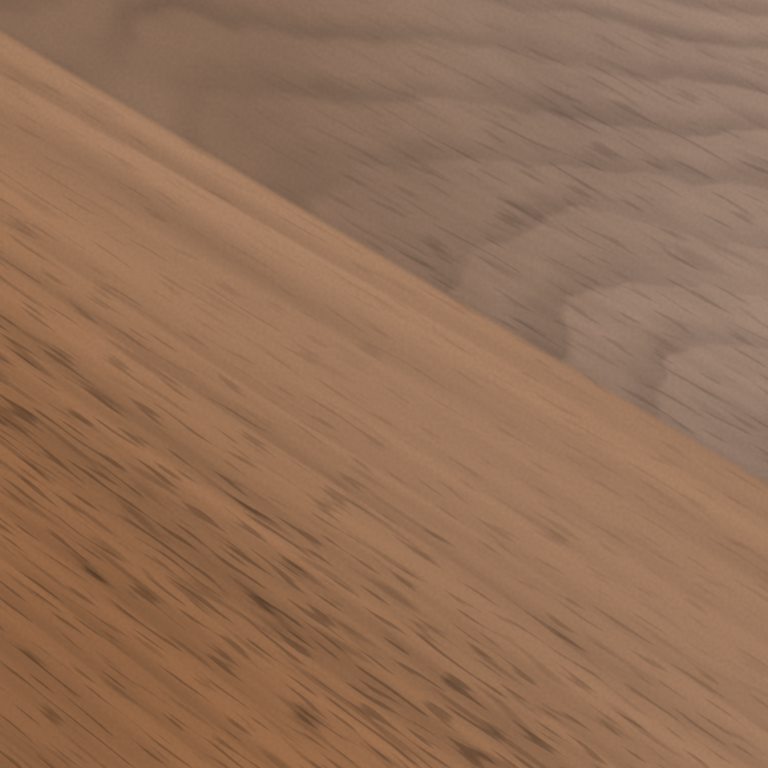
Write a Shadertoy shader that draws this texture.

```glsl
// Two walnut boards seen at a slant: straight grain below, cathedral grain above.
#define VANISH vec2(-4.0, 3.32)      // point from which the grain fans out
#define JOINT_SLOPE 0.59             // slope of the seam between the boards
#define TAN vec3(0.615, 0.468, 0.363)
#define AMBER vec3(0.602, 0.418, 0.282)
#define UMBER vec3(0.515, 0.405, 0.328)
#define SHEEN vec3(0.580, 0.480, 0.420)
#define PORE_FREQ vec2(15.0, 165.0)  // along and across the grain
#define PORE_DEPTH 0.17
#define STREAK_DEPTH 0.13
#define RING_DEPTH 0.13
#define RING_STEP 0.17

vec2 gradientAt(vec2 cell) {
    uvec2 q = uvec2(ivec2(cell)) * uvec2(1597334673u, 3812015801u);
    uint h = (q.x ^ q.y) * 1597334673u;
    h = (h ^ (h >> 15)) * 2246822519u;
    float a = float(h >> 8) * (6.28319 / 16777216.0);
    return vec2(cos(a), sin(a));
}

// Gradient noise, roughly -0.7 to 0.7
float noise(vec2 p) {
    vec2 i = floor(p), f = p - i;
    vec2 w = f * f * f * (f * (f * 6.0 - 15.0) + 10.0);
    vec2 e = vec2(1.0, 0.0);
    float a = dot(gradientAt(i), f);
    float b = dot(gradientAt(i + e.xy), f - e.xy);
    float c = dot(gradientAt(i + e.yx), f - e.yx);
    float d = dot(gradientAt(i + e.xx), f - e.xx);
    return mix(mix(a, b, w.x), mix(c, d, w.x), w.y);
}

float fbm(vec2 p) {
    float sum = 0.0, amp = 1.0;
    for (int i = 0; i < 4; i++) {
        sum += amp * noise(p);
        p = p * 2.03 + 17.3;
        amp *= 0.55;
    }
    return sum;
}

// Growth line: slow darkening that ends in a crisp edge
float growthLine(float phase, float edge) {
    float t = fract(phase);
    return smoothstep(0.3, 1.0 - edge, t) * (1.0 - smoothstep(1.0 - edge, 1.0, t));
}

// Short dark dashes lying along the grain
float pores(vec2 g, float threshold) {
    float fine = noise(g * PORE_FREQ + 31.0);
    float coarse = noise(g * PORE_FREQ * vec2(0.6, 0.55) + 83.0);
    return smoothstep(threshold, threshold + 0.35, fine)
         + 0.7 * smoothstep(threshold + 0.04, threshold + 0.4, coarse);
}

// Brightness of the straight-grained board
float straightGrain(vec2 g) {
    float v = g.y + 0.010 * noise(vec2(g.x * 2.0, g.y * 6.0));
    float band = exp(-pow((v - 0.43) / 0.14, 2.0));
    float streaks = 0.45 * noise(vec2(g.x * 0.7, v * 11.0))
                  + 0.50 * noise(vec2(g.x * 1.2 + 5.0, v * 32.0))
                  + 0.42 * noise(vec2(g.x * 2.5 + 9.0, v * 75.0));
    float lines = growthLine(v * 15.0 + 1.1 * noise(vec2(g.x * 0.4, v * 8.0)), 0.12);
    lines *= 0.55 + 0.7 * noise(vec2(g.x * 1.5, v * 9.0 + 40.0));
    float density = 0.35 + 0.75 * smoothstep(0.1, 0.4, v);
    float tone = 1.03 + STREAK_DEPTH * streaks * (0.7 + 0.6 * band);
    tone -= 0.11 * lines + 0.055 * band;
    return tone - PORE_DEPTH * density * pores(g, 0.17 - 0.10 * band);
}

// Brightness of the cathedral-grained board
float cathedralGrain(vec2 g, float focus) {
    float d = max(-0.05 - g.y, 0.0);
    float arch = g.x - 18.0 * d * d / (1.0 + 4.0 * d);
    float wobble = 0.55 * fbm(vec2(g.x * 3.0, g.y * 7.0) + 4.0);
    float rings = growthLine(arch / RING_STEP + wobble, mix(0.3, 0.1, focus));
    rings *= 0.6 + 0.9 * noise(vec2(g.x * 3.0, g.y * 9.0) + 60.0);
    float clouds = fbm(vec2(g.x * 2.5, g.y * 6.0) + 21.0);
    float fibres = noise(vec2(g.x * 6.0, g.y * 90.0));
    float tone = 1.03 - RING_DEPTH * rings + 0.07 * clouds + 0.05 * fibres * focus;
    return tone - 0.6 * PORE_DEPTH * focus * pores(g, 0.14);
}

void mainImage(out vec4 fragColor, in vec2 fragCoord) {
    vec2 p = fragCoord / iResolution.xy;

    // Grain space: x runs along the boards, y across them, zero at the seam
    vec2 ray = p - VANISH;
    vec2 g = vec2(length(ray) - 4.64, (-ray.y / ray.x - JOINT_SLOPE) * 3.5);

    // Base colours, warmer toward the lower left and paler toward the far light
    vec3 lower = mix(TAN, AMBER, smoothstep(0.05, 0.7, g.y + 0.25 * (0.5 - p.x)));
    vec3 upper = mix(UMBER, SHEEN, smoothstep(0.35, 1.1, p.x + 0.35 * (p.y - 0.5)));
    float focus = smoothstep(0.15, 0.7, p.x) * smoothstep(1.15, 0.75, p.y);

    // Boards and the soft seam between them
    float isLower = smoothstep(-0.004, 0.004, g.y);
    vec3 color = mix(upper * cathedralGrain(g, focus), lower * straightGrain(g), isLower);
    color *= 1.0 - 0.04 * exp(-pow(g.y / 0.005, 2.0));

    // Faint surface grain and darker near corner
    color *= 1.0 + 0.035 * noise(p * 190.0);
    color *= 1.0 - 0.10 * smoothstep(0.55, 0.0, length(p));
    fragColor = vec4(clamp(color, 0.0, 1.0), 1.0);
}
```
